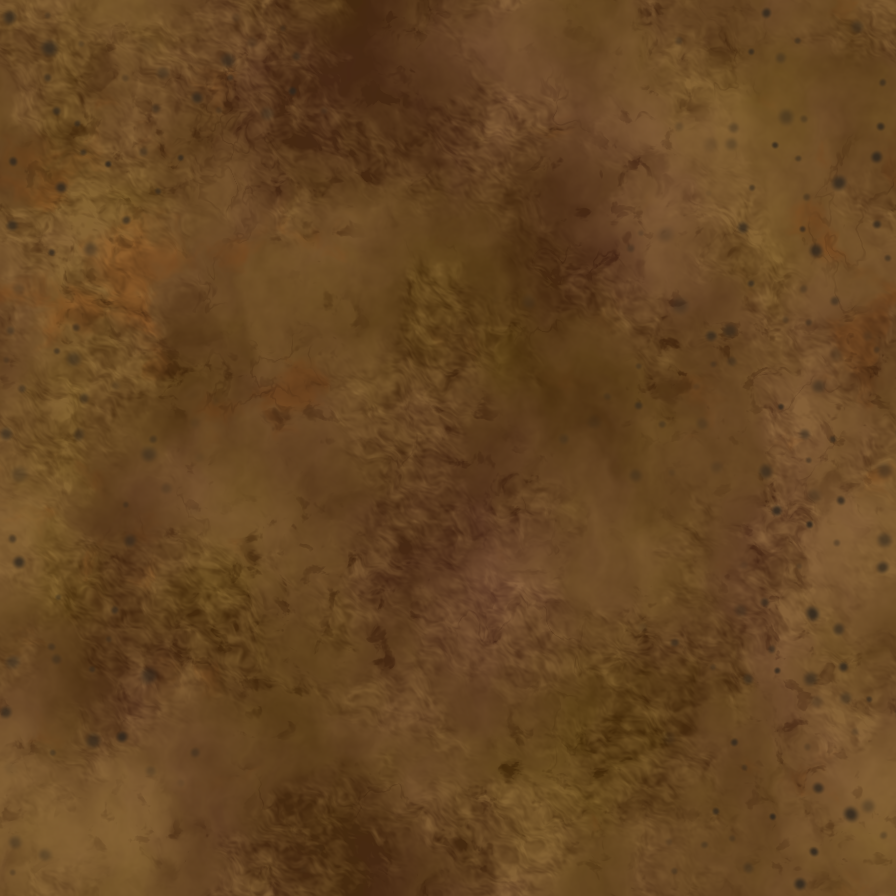
Write a Shadertoy shader that draws this texture.

```glsl
// Weathered brown plaster: cloudy stains, flaked relief, rust and soft dark specks; tiles seamlessly.
#define DARK_BROWN vec3(0.300, 0.183, 0.076)
#define LIGHT_OCHRE vec3(0.490, 0.355, 0.187)
#define RUST vec3(0.450, 0.250, 0.090)
#define SPECK_COLOR vec3(0.185, 0.150, 0.110)
#define CLOUD_CONTRAST 1.02
#define COLUMN_SHADE 0.18
#define RELIEF_STRENGTH 1.15
#define BLOTCH_STRENGTH 0.30
#define GRAIN_STRENGTH 0.19
#define SPECK_GRID 26.0
#define SPECK_DENSITY 0.55

const float TAU = 6.28319;

// PCG integer hash of a lattice cell, 0..1
float hash(vec2 cell, int seed) {
    uint h = uint(cell.x) + (uint(cell.y) << 10) + (uint(seed) << 20);
    h = h * 747796405u + 2891336453u;
    h = ((h >> ((h >> 28) + 4u)) ^ h) * 277803737u;
    h ^= h >> 22;
    return float(h >> 16) / 65535.0;
}

float cornerSlope(vec2 cell, vec2 offset, vec2 period, int seed) {
    cell = mod(cell, period);
    vec2 gradient = vec2(hash(cell, seed), hash(cell, seed + 1)) * 2.0 - 1.0;
    return dot(gradient, offset);
}

// Signed gradient noise that wraps after "period" cells
float noise(vec2 p, vec2 period, int seed) {
    vec2 i = floor(p), f = p - i;
    vec2 w = f * f * f * (f * (f * 6.0 - 15.0) + 10.0);
    vec2 e = vec2(1.0, 0.0);
    float low = mix(cornerSlope(i, f, period, seed),
                    cornerSlope(i + e.xy, f - e.xy, period, seed), w.x);
    float high = mix(cornerSlope(i + e.yx, f - e.yx, period, seed),
                     cornerSlope(i + e.xx, f - e.xx, period, seed), w.x);
    return mix(low, high, w.y);
}

float fbm(vec2 uv, vec2 period, int octaves, int seed) {
    float sum = 0.0, amplitude = 1.0;
    for (int k = 0; k < octaves; k++) {
        sum += amplitude * noise(uv * period, period, seed + 2 * k);
        period *= 2.0;
        amplitude *= 0.55;
    }
    return sum;
}

// Whole-number shear keeps the tiling and slants the strokes down to the right
float flakes(vec2 uv) {
    return fbm(vec2(uv.x + uv.y, uv.y), vec2(42.0, 34.0), 3, 60);
}

// Soft round specks, one candidate per cell
float specks(vec2 uv) {
    vec2 p = uv * SPECK_GRID, base = floor(p);
    float cover = 0.0;
    for (int y = -1; y <= 1; y++)
    for (int x = -1; x <= 1; x++) {
        vec2 cell = base + vec2(x, y), id = mod(cell, SPECK_GRID);
        vec2 center = cell + 0.15 + 0.7 * vec2(hash(id, 80), hash(id, 81));
        float size = hash(id, 82);
        float radius = mix(0.09, 0.25, size * size);
        float present = step(hash(id, 83), SPECK_DENSITY);
        float opacity = mix(0.25, 0.85, hash(id, 84));
        float disc = 1.0 - smoothstep(0.25, 1.45, length(p - center) / radius);
        cover = max(cover, present * opacity * disc);
    }
    return cover;
}

void mainImage(out vec4 fragColor, in vec2 fragCoord) {
    vec2 uv = fragCoord / iResolution.xy;
    vec2 warp = vec2(fbm(uv, vec2(7.0), 4, 10), fbm(uv, vec2(7.0), 4, 20));
    vec2 curl = vec2(fbm(uv, vec2(30.0), 2, 160), fbm(uv, vec2(30.0), 2, 170));
    vec2 warped = uv + 0.035 * warp + 0.010 * curl;

    // Broad cloudy tone with a darker central column
    float tone = 0.56 + CLOUD_CONTRAST * fbm(warped, vec2(4.0, 3.0), 6, 30);
    tone -= COLUMN_SHADE * cos(TAU * (uv.x - 0.47) + 0.8 * warp.x);

    // Flaked relief, lit from the upper left, in ragged patches
    float patches = smoothstep(-0.15, 0.25, fbm(warped, vec2(5.0), 5, 40));
    vec2 flaked = uv + 0.012 * warp + 0.010 * curl;
    float height = flakes(flaked);
    float relief = height - flakes(flaked + vec2(-0.0035, 0.0025));
    tone += patches * (RELIEF_STRENGTH * relief + 0.34 * height);
    tone += GRAIN_STRENGTH * (0.4 + patches) * fbm(uv, vec2(56.0), 3, 50);

    // Ragged dark blotches of two sizes and faint broken cracks
    float blotchZone = smoothstep(-0.15, 0.25, fbm(uv, vec2(5.0, 4.0), 3, 180));
    float tear = fbm(warped, vec2(13.0, 15.0), 5, 100);
    float chip = fbm(flaked, vec2(34.0, 40.0), 4, 190);
    tone -= BLOTCH_STRENGTH * blotchZone * smoothstep(0.12, 0.45, tear + 0.30 * chip);
    tone -= BLOTCH_STRENGTH * blotchZone * smoothstep(0.18, 0.42, chip);
    float vein = abs(fbm(flaked, vec2(13.0, 10.0), 5, 110));
    float crackZone = smoothstep(0.08, 0.35, fbm(uv, vec2(6.0), 4, 120));
    tone -= 0.18 * crackZone * (1.0 - smoothstep(0.005, 0.060, vein));

    // Pale scuffs where the top layer has worn off
    float scuff = fbm(flaked, vec2(22.0, 18.0), 5, 200);
    tone += 0.20 * patches * smoothstep(0.14, 0.42, scuff);

    // Hue drifts gently between olive and dusty rose
    vec3 color = mix(DARK_BROWN, LIGHT_OCHRE, clamp(tone, -0.12, 1.15));
    float hue = fbm(warped, vec2(5.0, 4.0), 5, 130);
    color += hue * vec3(0.012, -0.010, 0.042);

    // Rust stains gather near the left
    float rustZone = 0.17 * cos(TAU * (uv.x - 0.11)) + 0.13 * cos(TAU * (uv.y - 0.68));
    float rust = smoothstep(0.28, 0.75, rustZone + fbm(warped, vec2(10.0), 5, 140));
    color = mix(color, RUST * (0.65 + 0.6 * tone), 0.45 * rust);

    // Specks avoid the central column
    float speckZone = 0.35 * cos(TAU * (uv.x - 0.97)) + 0.9 * fbm(uv, vec2(4.0), 2, 150);
    float speck = specks(uv + 0.004 * warp) * smoothstep(-0.10, 0.22, speckZone);
    color = mix(color, SPECK_COLOR, speck);

    fragColor = vec4(color, 1.0);
}
```
